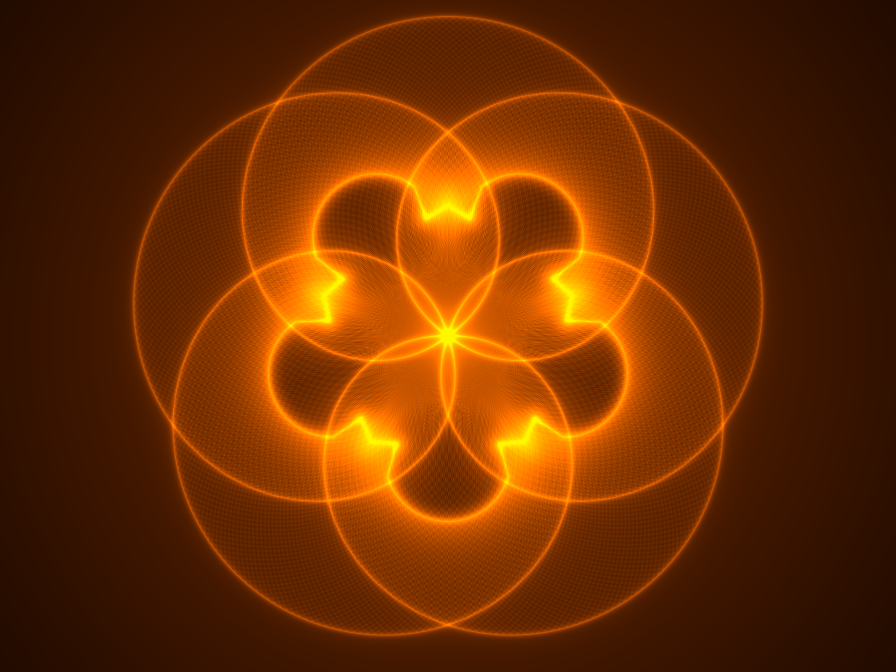
Write a Shadertoy shader that draws this background.

```glsl
// A glowing five-fold rosette: overlapping rose petals with bright rims around
// a ring of five dark lobes joined by horned hot spots, on a dim amber backdrop.
// Polar folding repeats the parts; their light is summed, then toned to amber.

const float PI = 3.14159265;
const float SECTOR = 2.0 * PI / 5.0;
const float PETAL_LENGTH = 0.4755;
const float PETAL_RATE = 0.70;
const float LOBE_RADIUS = 0.094;
const vec2 LOBE_CENTER = vec2(0.0, 0.182);

// Angle wrapped to the range -period/2 .. period/2
float wrapAngle(float angle, float period) {
    return mod(angle + 0.5 * period, period) - 0.5 * period;
}

// Point at a given radius and angle, measured from the upward axis
vec2 fromPolar(float radius, float angle) {
    return radius * vec2(sin(angle), cos(angle));
}

float segmentDistance(vec2 p, vec2 a, vec2 b) {
    vec2 ab = b - a;
    return length(p - a - ab * clamp(dot(p - a, ab) / dot(ab, ab), 0.0, 1.0));
}

// Signed distance estimate to the petal r = L cos(k angle)
float petalDistance(float radius, float angle) {
    float rim = PETAL_LENGTH * cos(PETAL_RATE * angle);
    float slope = PETAL_LENGTH * PETAL_RATE * sin(PETAL_RATE * angle);
    return (radius - rim) * radius / sqrt(radius * radius + slope * slope + 1e-6);
}

// Light of one petal: thin rim, soft halo, fill and woven dots
float petalLight(float radius, float angle) {
    float d = petalDistance(radius, angle);
    float inside = smoothstep(0.002, -0.002, d);
    float rimGain = 0.36 + 0.35 * exp(-7.0 * radius);
    float rim = rimGain * exp(-abs(d) / 0.0026);
    float halo = 0.09 * exp(-abs(d) / 0.014);
    float weave = sin(d * 760.0) * sin(angle * 280.0);
    weave *= 0.045 * smoothstep(0.03, 0.15, radius);
    return rim + halo + inside * (0.075 + weave);
}

// Distance to the lobe outline: outer arc, arm into the horn, inner bridge
float outlineDistance(vec2 q) {
    vec2 armStart = LOBE_CENTER + LOBE_RADIUS * vec2(0.957, 0.290);
    vec2 horn = fromPolar(0.178, 0.445);
    vec2 bridge = fromPolar(0.194, 0.5 * SECTOR);
    vec2 fromCenter = q - LOBE_CENTER;
    float arc = fromCenter.y > 0.303 * fromCenter.x
        ? abs(length(fromCenter) - LOBE_RADIUS)
        : length(q - armStart);
    float arm = segmentDistance(q, armStart, horn);
    return min(arc, min(arm, segmentDistance(q, horn, bridge)));
}

// Light of the lobe ring: dark hollows, bright outline, wide outer glow
float lobeLight(vec2 q) {
    float d = outlineDistance(q);
    float fromRim = length(q - LOBE_CENTER) - LOBE_RADIUS;
    float hollow = smoothstep(0.004, -0.025, fromRim) * smoothstep(0.08, 0.17, q.y);
    float reach = mix(0.012, 0.032, smoothstep(-0.008, 0.008, fromRim));
    float ringMask = smoothstep(0.07, 0.16, q.y);
    float glow = 0.45 * exp(-d / reach) * ringMask;
    return glow + 0.45 * exp(-d / 0.003) - 0.15 * hollow;
}

// Hot spot between two lobes, with the two horn tips
float hotSpotLight(vec2 q) {
    float spot = length(q - vec2(0.0, 0.199));
    float tip = length(q - fromPolar(0.181, 0.180));
    float core = 0.45 * exp(-spot * spot / 0.0010);
    float spread = 0.30 * exp(-spot * spot / 0.0065);
    return core + spread + 0.75 * exp(-tip / 0.010);
}

// Amber ramp: brown through orange to yellow
vec3 amber(float light) {
    light = max(light, 0.0);
    return vec3(light, min(0.44 * pow(light, 1.15), 0.97), 0.0);
}

void mainImage(out vec4 fragColor, in vec2 fragCoord) {
    vec2 p = (fragCoord - 0.5 * iResolution.xy) / iResolution.y;
    float radius = length(p);
    float angle = atan(p.x, p.y + 1e-6);

    // Backdrop and the bright center
    float light = 0.37 * exp(-1.5 * radius * radius);
    light += 0.9 * exp(-radius / 0.018) + 0.25 * exp(-radius / 0.12);

    // Five overlapping petals
    for (int i = 0; i < 5; i++) {
        light += petalLight(radius, wrapAngle(angle - float(i) * SECTOR, 2.0 * PI));
    }

    // Ring of lobes, and hot spots on the petal axes
    float lobeAngle = wrapAngle(angle - 0.5 * SECTOR, SECTOR);
    float spotAngle = wrapAngle(angle, SECTOR);
    light += lobeLight(fromPolar(radius, abs(lobeAngle)));
    light += hotSpotLight(fromPolar(radius, abs(spotAngle)));

    fragColor = vec4(clamp(amber(light), 0.0, 1.0), 1.0);
}
```
